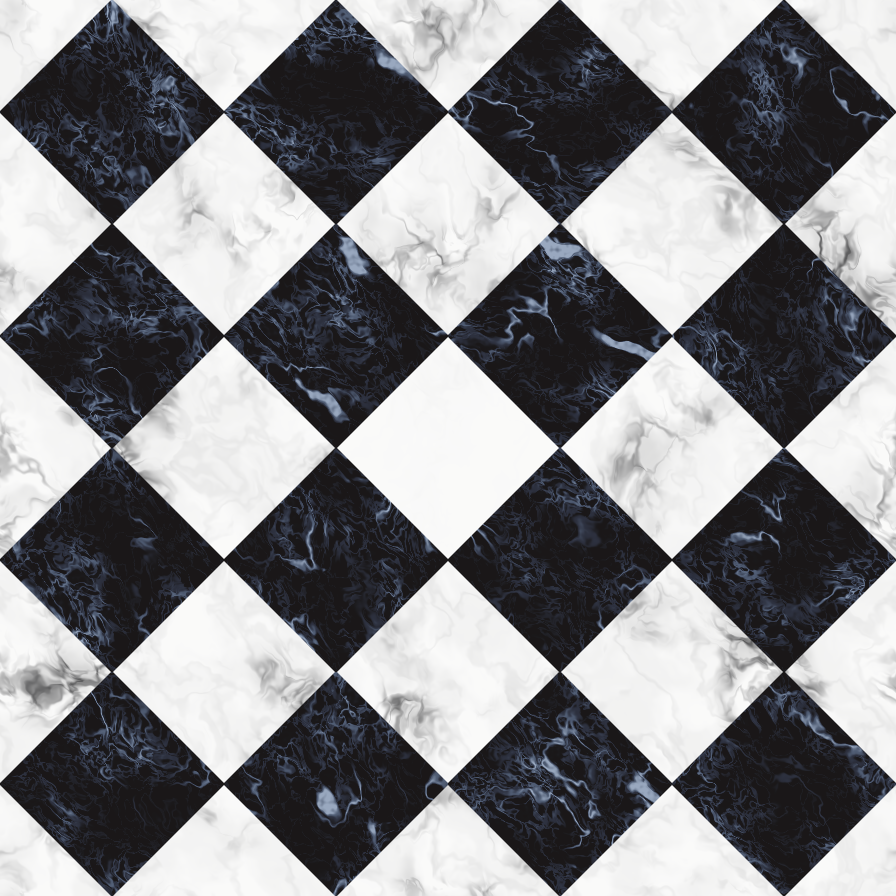
Reproduce this pattern procedurally as a Shadertoy shader.

```glsl
// Polished floor of black and white marble squares set on the diagonal.
// Each stone gets its own seeded, turned patch of warped gradient noise;
// stone indices wrap around the canvas, so the floor tiles without a seam.

#define TILES 4.0                        // diamonds across and down
#define OVERLAP 0.003                    // dark stones grow by this, in tiles
#define BLANK_STONE vec2(2.0)            // white stone left almost clear
#define BLACK vec3(0.100, 0.092, 0.096)
#define NAVY vec3(0.175, 0.190, 0.245)
#define SLATE vec3(0.310, 0.360, 0.450)
#define PALE vec3(0.600, 0.660, 0.750)
#define WHITE vec3(0.980, 0.980, 0.978)
#define SMOKE vec3(0.300, 0.300, 0.305)

vec2 hash2(vec2 p) {
    p = vec2(dot(p, vec2(127.1, 311.7)), dot(p, vec2(269.5, 183.3)));
    return fract(sin(p) * 43758.5453);
}

float corner(vec2 cell, vec2 f) {
    return dot(hash2(cell) * 2.0 - 1.0, f);
}

float noise(vec2 p) {
    vec2 i = floor(p), f = fract(p), e = vec2(0.0, 1.0);
    vec2 u = f * f * f * (f * (f * 6.0 - 15.0) + 10.0);
    return mix(mix(corner(i, f), corner(i + e.yx, f - e.yx), u.x),
               mix(corner(i + e.xy, f - e.xy), corner(i + 1.0, f - 1.0), u.x), u.y);
}

// Layered noise, roughly -0.8 to 0.8
float fbm(vec2 p) {
    float sum = 0.0, amp = 1.0;
    for (int i = 0; i < 4; i++) {
        sum += amp * noise(p);
        p = mat2(1.6, 1.2, -1.2, 1.6) * p + 3.7;
        amp *= 0.5;
    }
    return sum;
}

// Bright line along the zero level of a noise field
float ridge(float n, float width) {
    return 1.0 - smoothstep(0.0, width, abs(n));
}

vec2 turn(vec2 p, float a) {
    float c = cos(a), s = sin(a);
    return vec2(c * p.x - s * p.y, s * p.x + c * p.y);
}

vec2 warp(vec2 p, float amount) {
    return p + amount * vec2(fbm(p * 3.0 + 5.3), fbm(p * 3.0 + 19.1));
}

// Black stone: a web of blue-grey cracks and a few pale slivers
vec3 blackMarble(vec2 q, vec2 id) {
    vec2 seed = hash2(id + 17.0);
    vec2 p = turn(q, 0.1 + 1.1 * seed.x) * vec2(1.0, 1.5) + seed.yx * 60.0;
    vec2 s = warp(p, 0.14);

    float region = smoothstep(-0.25, 0.45, fbm(p * 2.2 + 40.0));
    float main = ridge(fbm(s * 2.6), 0.065) * smoothstep(-0.15, 0.3, noise(p * 2.7 + 31.0));
    float fine = ridge(fbm(s * 5.5 + 20.0), 0.085);
    float hair = ridge(fbm(s * 10.0 + 50.0), 0.13);
    float sliver = smoothstep(0.38, 0.48, noise(s * vec2(2.2, 4.6) + 70.0)
                                        + 0.12 * noise(s * 16.0));
    float grain = 0.5 + noise(q * 42.0 + seed * 30.0);

    float v = max(0.85 * main, 0.68 * fine * region);
    v = max(v, hair * (0.14 + 0.28 * region));
    v = max(v, 0.9 * sliver) + 0.14 * region * grain;
    v *= 0.85 + 0.3 * grain;

    vec3 col = mix(BLACK, NAVY, smoothstep(0.04, 0.32, v));
    col = mix(col, SLATE, smoothstep(0.3, 0.62, v));
    return mix(col, PALE, smoothstep(0.6, 1.0, v));
}

// White stone: soft grey clouds with thin smoky veins inside them
vec3 whiteMarble(vec2 q, vec2 id) {
    vec2 seed = hash2(id + 53.0);
    vec2 p = turn(q, 0.4 + 1.2 * seed.x) * vec2(1.0, 1.25) + seed.yx * 60.0;
    vec2 s = warp(p, 0.22);

    float region = smoothstep(-0.05, 0.5, fbm(p * 1.7 + 12.0));
    float cloud = ridge(fbm(s * 1.9 + 30.0), 0.38);
    float vein = ridge(fbm(s * 2.5 + 44.0), 0.12);
    float thread = ridge(fbm(s * 4.5 + 61.0), 0.12);

    float v = 0.16 * cloud * (0.25 + region) + 0.42 * vein * region
            + 0.22 * thread * region + 0.05 * vein;
    float strength = 0.8 + 0.4 * seed.y;
    if (id == BLANK_STONE) strength = 0.04;
    return mix(WHITE, SMOKE, clamp(v * strength, 0.0, 0.9));
}

void mainImage(out vec4 fragColor, in vec2 fragCoord) {
    vec2 p = fragCoord / iResolution.xy * TILES;
    float pixel = TILES / min(iResolution.x, iResolution.y);

    // Black stones sit at cell centres, white ones at cell corners
    vec2 q = fract(p) - 0.5;
    vec2 w = fract(p + 0.5) - 0.5;
    vec3 dark = blackMarble(q, mod(floor(p), TILES));
    vec3 light = whiteMarble(w, mod(floor(p + 0.5), TILES));

    // Distance to the diamond edge, smoothed over about one pixel
    float d = (abs(q.x) + abs(q.y) - 0.5) * 0.7071 - OVERLAP;
    fragColor = vec4(mix(dark, light, smoothstep(-0.7 * pixel, 0.7 * pixel, d)), 1.0);
}
```
